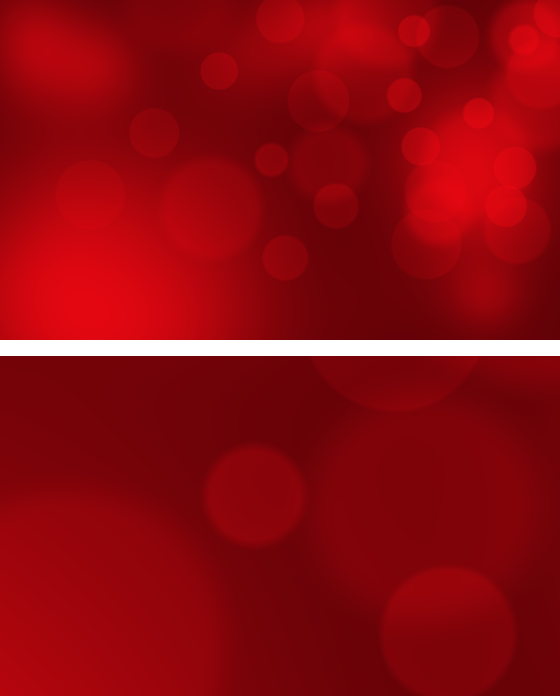
Top: the whole. Bottom: its middle third, enlarged.
This background is drawn by a Shadertoy shader. Its source:

```glsl
// Deep red bokeh: broad pools of light, blurred discs and crisper lens discs.
// Light layers are combined with a screen blend, then mapped to a red ramp.
// Discs follow a jittered low-discrepancy sequence, denser to the right.

#define DARK_RED vec3(0.385, 0.008, 0.026)
#define BRIGHT_RED vec3(0.96, 0.030, 0.072)
#define SOFT_COUNT 9
#define CRISP_COUNT 21
#define SOFT_RADIUS vec2(0.09, 0.16)
#define CRISP_RADIUS vec2(0.034, 0.115)
#define SOFT_BLUR vec2(0.022, 0.055)
#define CRISP_BLUR vec2(0.002, 0.009)
#define SOFT_LIGHT vec2(0.38, 0.25)
#define CRISP_LIGHT vec2(0.64, 0.13)
#define UNEVENNESS 0.12
#define RIGHT_BIAS 0.52

vec2 hash2(vec2 p) {
    vec3 q = fract(vec3(p.xyx) * vec3(0.1031, 0.1030, 0.0973));
    q += dot(q, q.yzx + 33.33);
    return fract((q.xx + q.yz) * q.zy);
}

float cornerSlope(vec2 cell, vec2 offset) {
    return dot(hash2(cell + 17.0) * 2.0 - 1.0, offset);
}

float gradientNoise(vec2 p) {
    vec2 i = floor(p), f = fract(p);
    vec2 w = f * f * f * (f * (f * 6.0 - 15.0) + 10.0);
    vec2 e = vec2(1.0, 0.0);
    float low = mix(cornerSlope(i, f), cornerSlope(i + e, f - e), w.x);
    float high = mix(cornerSlope(i + e.yx, f - e.yx),
                     cornerSlope(i + 1.0, f - 1.0), w.x);
    return mix(low, high, w.y);
}

float screenBlend(float a, float b) {
    return 1.0 - (1.0 - a) * (1.0 - b);
}

// Gaussian pool of light; centre is a fraction of the canvas.
float glow(vec2 p, vec2 centre, vec2 radius, float strength) {
    vec2 aspect = vec2(iResolution.x / iResolution.y, 1.0);
    vec2 d = (p - centre * aspect) / radius;
    return strength * exp(-dot(d, d));
}

float lightPools(vec2 p) {
    float light = glow(p, vec2(0.18, 0.10), vec2(0.49, 0.46), 0.82);
    light = screenBlend(light, glow(p, vec2(0.85, 0.50), vec2(0.22, 0.29), 0.70));
    light = screenBlend(light, glow(p, vec2(0.17, 0.80), vec2(0.15, 0.15), 0.42));
    light = screenBlend(light, glow(p, vec2(0.06, 0.87), vec2(0.15, 0.18), 0.46));
    light = screenBlend(light, glow(p, vec2(0.59, 0.92), vec2(0.22, 0.16), 0.54));
    light = screenBlend(light, glow(p, vec2(0.44, 0.82), vec2(0.18, 0.15), 0.24));
    light = screenBlend(light, glow(p, vec2(0.87, 0.13), vec2(0.12, 0.11), 0.34));
    light = screenBlend(light, glow(p, vec2(0.99, 0.90), vec2(0.13, 0.18), 0.44));
    return light;
}

// Each range runs from small bright discs to large faint ones.
float discLayer(vec2 p, int count, float seed, vec2 radii, vec2 blurs, vec2 lights) {
    float aspect = iResolution.x / iResolution.y;
    float light = 0.0;
    for (int i = 0; i < count; i++) {
        float n = float(i);
        vec2 jitter = (hash2(vec2(n, seed)) - 0.5) * 0.16;
        vec2 spot = fract(seed + n * vec2(0.7549, 0.5698) + jitter);
        vec2 trait = hash2(vec2(seed + 7.0, n + 3.0));
        vec2 centre = vec2(pow(spot.x, RIGHT_BIAS) * aspect,
                           mix(0.22, 1.03, spot.y));

        float radius = mix(radii.x, radii.y, pow(trait.x, 1.4));
        float blur = max(mix(blurs.x, blurs.y, trait.y * trait.y),
                         0.8 / iResolution.y);
        float d = length(p - centre);
        float cover = 1.0 - smoothstep(radius - blur, radius + blur, d);
        float lens = 0.93 + 0.07 * smoothstep(0.3, 1.0, d / radius);
        float strength = mix(lights.x, lights.y, sqrt(trait.x));
        strength *= mix(0.55, 1.0, spot.x);
        light = screenBlend(light, cover * lens * strength);
    }
    return light;
}

void mainImage(out vec4 fragColor, in vec2 fragCoord) {
    vec2 p = fragCoord / iResolution.y;

    // Background light with slow variation
    float light = lightPools(p);
    light += UNEVENNESS * gradientNoise(p * 2.6);

    // Out-of-focus and sharper discs
    light = screenBlend(light, discLayer(p, SOFT_COUNT, 2.42,
                        SOFT_RADIUS, SOFT_BLUR, SOFT_LIGHT));
    light = screenBlend(light, discLayer(p, CRISP_COUNT, 0.5,
                        CRISP_RADIUS, CRISP_BLUR, CRISP_LIGHT));

    // Gentle contrast curve, then the red ramp
    light = clamp(light, 0.0, 1.0);
    light = mix(light, smoothstep(0.0, 1.0, light), 0.6);
    fragColor = vec4(mix(DARK_RED, BRIGHT_RED, light), 1.0);
}
```
